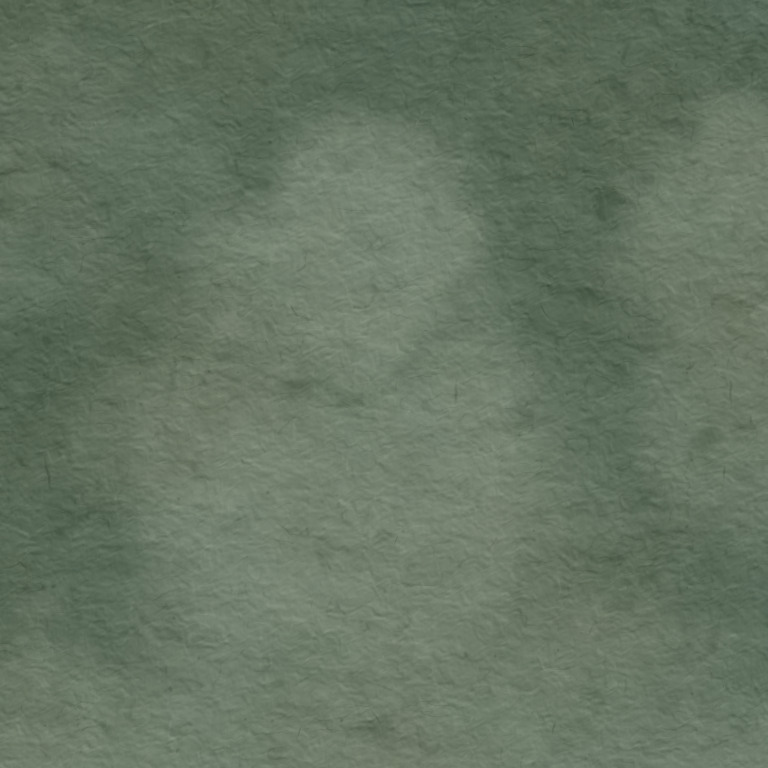
Write a Shadertoy shader that draws this texture.

```glsl
const vec3 DARK_GREEN = vec3(0.343, 0.407, 0.335);
const vec3 PALE_GREEN = vec3(0.457, 0.507, 0.436);

float hash(vec2 p) {
    vec3 q = fract(vec3(p.xyx) * 0.1031);
    q += dot(q, q.yzx + 33.33);
    return fract((q.x + q.y) * q.z);
}

float noise(vec2 p) {
    vec2 cell = floor(p);
    vec2 f = fract(p);
    f = f * f * (3.0 - 2.0 * f);
    float low = mix(hash(cell), hash(cell + vec2(1, 0)), f.x);
    float high = mix(hash(cell + vec2(0, 1)), hash(cell + vec2(1, 1)), f.x);
    return mix(low, high, f.y);
}

float fbm(vec2 p) {
    float sum = 0.0;
    float amplitude = 0.5;
    for (int i = 0; i < 5; i++) {
        sum += amplitude * noise(p);
        p = mat2(0.8, 0.6, -0.6, 0.8) * p * 2.03 + 17.3;
        amplitude *= 0.5;
    }
    return sum;
}

vec2 warp(vec2 p, float frequency, float amount) {
    vec2 offset = vec2(fbm(p * frequency + 3.1), fbm(p * frequency + 41.7));
    return p + amount * (offset - 0.48);
}

float blob(vec2 p, vec2 center, vec2 radius) {
    return 1.0 - smoothstep(0.5, 1.4, length((p - center) / radius));
}

// Broad faded areas with soft, wandering borders
float fadedMask(vec2 p) {
    vec2 q = warp(p, 7.0, 0.26);
    float mask = blob(q, vec2(0.46, 0.68), vec2(0.20, 0.18));
    mask = max(mask, blob(q, vec2(0.48, 0.32), vec2(0.33, 0.27)));
    mask = max(mask, 0.8 * blob(q, vec2(0.50, 0.04), vec2(0.65, 0.17)));
    mask = max(mask, 0.85 * blob(q, vec2(0.96, 0.77), vec2(0.14, 0.11)));
    mask = max(mask, 0.7 * blob(q, vec2(0.99, 0.53), vec2(0.16, 0.24)));
    return max(mask, 0.35 * blob(q, vec2(0.06, 0.78), vec2(0.25, 0.14)));
}

// Raised relief of matted paper pulp, lying mostly sideways
float pulpHeight(vec2 p, vec2 scale) {
    vec2 q = warp(p, 30.0, 0.04);
    return noise(q * scale) + 0.5 * noise(q * scale * 1.9 + 9.0);
}

float pulpRelief(vec2 p, vec2 scale) {
    vec2 lightStep = vec2(0.0010, 0.0020);
    return pulpHeight(p + lightStep, scale) - pulpHeight(p - lightStep, scale);
}

// Thin broken creases along the middle level of a noise field
float creases(vec2 p, vec2 scale, float width, float sparseness) {
    vec2 q = warp(p, 24.0, 0.035);
    float ridge = abs(noise(q * scale) - 0.5);
    float line = 1.0 - smoothstep(0.0, width, ridge);
    float gaps = smoothstep(sparseness, sparseness + 0.2, noise(p * 38.0 + scale));
    return line * gaps;
}

// Small upright nicks, one candidate per grid cell
float nicks(vec2 p, float cells, vec2 size, float share) {
    vec2 g = p * cells;
    vec2 cell = floor(g);
    vec2 center = 0.3 + 0.4 * vec2(hash(cell + 11.3), hash(cell + 27.9));
    vec2 d = (fract(g) - center) / cells;
    d.x += (hash(cell + 53.1) - 0.5) * d.y;
    float dist = length(d / (size * mix(0.4, 1.0, hash(cell + 83.0))));
    return (1.0 - smoothstep(0.2, 1.0, dist)) * step(hash(cell + cells), share);
}

void mainImage(out vec4 fragColor, in vec2 fragCoord) {
    vec2 p = fragCoord / iResolution.xy;

    // Base wash and blotches
    float cloud = fbm(p * 6.0 + 8.0) - 0.48;
    float mottle = fbm(p * vec2(26.0, 42.0) + 2.0) - 0.48;
    vec3 color = mix(DARK_GREEN, PALE_GREEN, fadedMask(p));
    color += 0.04 * cloud + 0.06 * mottle;
    color += vec3(0.025, 0.0, -0.025) * (fbm(p * 4.0 + 60.0) - 0.48);

    // Small faint stains
    float stain = smoothstep(0.66, 0.85, fbm(p * vec2(13.0, 18.0) + 31.0));
    color -= 0.05 * stain;

    // Paper grain, with a slight tint in its finest layer
    color += 0.040 * pulpRelief(p, vec2(60.0, 125.0));
    color += 0.034 * pulpRelief(p + 5.0, vec2(120.0, 190.0));
    float speck = noise(warp(p, 40.0, 0.02) * vec2(150.0, 210.0)) - 0.5;
    color += vec3(0.024, 0.022, 0.020) * speck;

    // Dark and pale creases
    color -= 0.034 * creases(p, vec2(24.0, 52.0), 0.09, 0.55);
    color -= 0.026 * creases(p + 3.0, vec2(45.0, 85.0), 0.12, 0.55);
    color += 0.022 * creases(p + 7.0, vec2(38.0, 80.0), 0.12, 0.55);

    // Scattered dark nicks and pits
    vec2 q = warp(p, 20.0, 0.02);
    color -= 0.055 * nicks(q, 9.0, vec2(0.0035, 0.022), 0.12);
    color -= 0.050 * nicks(q + 2.0, 24.0, vec2(0.0040, 0.0045), 0.14);

    fragColor = vec4(clamp(color, 0.0, 1.0), 1.0);
}
```
